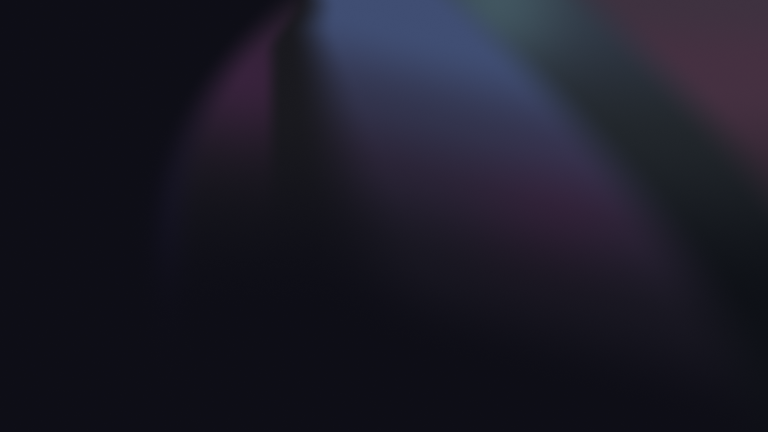
Give the GLSL for this background, as a WebGL 2 fragment shader.

```glsl
#version 300 es
precision highp float;
// Dark backdrop with soft, curved curtains of blue, violet, teal and rose light.

uniform vec2 u_resolution;
out vec4 fragColor;

// Sine-free hash in 0..1
float hash(vec2 p) {
    vec3 q = fract(p.xyx * 0.1031);
    q += dot(q, q.yzx + 33.33);
    return fract((q.x + q.y) * q.z);
}

// Soft step centred on an edge
float softEdge(float d, float halfWidth) {
    return smoothstep(-halfWidth, halfWidth, d);
}

// Round glow with separate horizontal and vertical radii
float glow(vec2 p, vec2 center, vec2 radius) {
    vec2 q = (p - center) / radius;
    return exp(-dot(q, q));
}

// Central curtain: blue at the top, violet below, then darkness
vec3 centralLight(float depth, vec3 night) {
    vec3 color = mix(vec3(0.25, 0.305, 0.45), vec3(0.20, 0.21, 0.31), smoothstep(0.02, 0.21, depth));
    color = mix(color, vec3(0.17, 0.145, 0.22), smoothstep(0.17, 0.36, depth));
    color = mix(color, vec3(0.10, 0.094, 0.135), smoothstep(0.30, 0.54, depth));
    return mix(color, night, smoothstep(0.48, 0.76, depth));
}

void main() {
    // Height spans 0..1; x is scaled to a 16:9 frame
    vec2 p = gl_FragCoord.xy / u_resolution * vec2(16.0 / 9.0, 1.0);
    float drop = 1.0 - p.y;
    vec3 night = vec3(0.055, 0.055, 0.088);

    // Curved boundaries between the curtains
    float rimX = 0.39 + 0.28 * pow(max((p.y - 0.4) / 0.6, 0.0), 2.4);
    float foldX = 0.63 + 0.06 * smoothstep(0.12, 0.0, drop);
    float blueX = 0.705 + 0.24 * drop + 0.03 * smoothstep(0.08, 0.0, drop);
    float tealX = 1.053 + 1.1 * drop - 0.38 * drop * drop;
    float roseX = 1.366 + 1.05 * drop - 0.25 * drop * drop;

    // Dim interior behind the left rim, with a faint indigo outline
    float inside = softEdge(p.x - rimX, 0.06);
    vec3 shade = mix(vec3(0.10, 0.10, 0.12), night, smoothstep(0.22, 0.72, drop));
    vec3 color = mix(night, shade, inside);
    color += vec3(0.012, 0.008, 0.03) * glow(p, vec2(rimX, 0.55), vec2(0.04, 0.2));

    // Magenta sliver between the rim and the dark fold
    float sliver = inside * (1.0 - softEdge(p.x - foldX, 0.025));
    color += vec3(0.12, 0.035, 0.115) * sliver * glow(p, vec2(0.57, 0.83), vec2(0.2, 0.17));

    // Broad central curtain
    float depth = drop - 0.25 * (p.x - 0.75);
    vec3 central = centralLight(depth, night);
    central += vec3(0.025, -0.008, 0.005) * glow(p, vec2(1.3, 0.53), vec2(0.2, 0.16));
    color = mix(color, central, softEdge(p.x - blueX, 0.045 + 0.16 * drop));

    // Teal curtain fading into green-grey
    vec3 teal = mix(vec3(0.18, 0.21, 0.26), vec3(0.135, 0.155, 0.175), smoothstep(0.05, 0.32, drop));
    teal = mix(teal, vec3(0.055, 0.065, 0.088), smoothstep(0.24, 0.72, drop));
    teal += vec3(0.075, 0.125, 0.115) * glow(p, vec2(1.15, 1.0), vec2(0.17, 0.15));
    color = mix(color, teal, softEdge(p.x - tealX, 0.065 + 0.06 * drop));

    // Rose light in the upper right corner
    vec3 rose = mix(vec3(0.245, 0.195, 0.25), vec3(0.27, 0.19, 0.255), smoothstep(0.0, 0.15, drop));
    rose = mix(rose, vec3(0.19, 0.145, 0.19), smoothstep(0.2, 0.46, drop));
    color = mix(color, rose, softEdge(p.x - roseX, 0.085));

    // Sub-level dither prevents banding
    color += (hash(gl_FragCoord.xy) - 0.5) / 255.0;
    fragColor = vec4(color, 1.0);
}
```
